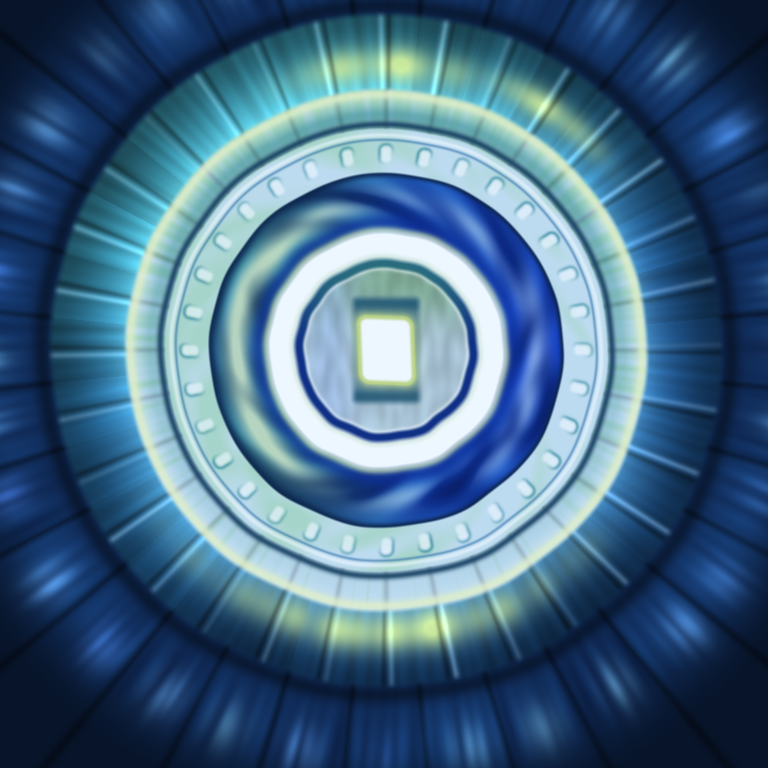
Write a WebGL 1 fragment shader that draws this background.

```glsl
precision highp float;
uniform vec2 u_resolution;

#define CENTER vec2(0.503, 0.544)
#define RIBS 32.0
#define NAVY vec3(0.05, 0.14, 0.29)
#define TEAL vec3(0.20, 0.53, 0.62)
#define AZURE vec3(0.13, 0.39, 0.63)
#define ROYAL vec3(0.07, 0.25, 0.80)
#define MINT vec3(0.61, 0.82, 0.73)
#define PALE vec3(0.74, 0.86, 0.94)
#define WHITE vec3(0.93, 0.97, 1.0)
#define LEMON vec3(0.82, 0.90, 0.52)

const float TAU = 6.2831853;

float hash(float n) {
  return fract(sin(n * 12.9898 + 4.1) * 43758.545);
}

vec2 gradient(vec2 cell) {
  float a = TAU * hash(dot(cell, vec2(1.37, 7.91)));
  return vec2(cos(a), sin(a));
}

float noise(vec2 p) {
  vec2 i = floor(p), f = p - i;
  vec2 u = f * f * f * (f * (f * 6.0 - 15.0) + 10.0);
  vec2 e = vec2(1.0, 0.0);
  float low = mix(dot(gradient(i), f), dot(gradient(i + e), f - e), u.x);
  float high = mix(dot(gradient(i + e.yx), f - e.yx), dot(gradient(i + 1.0), f - 1.0), u.x);
  return mix(low, high, u.y);
}

float bump(float x, float at, float width) {
  float d = (x - at) / width;
  return exp(-d * d);
}

float disc(float r, float radius, float soft) {
  return 1.0 - smoothstep(radius - soft, radius + soft, r);
}

// Soft window of angles around a direction
float arc(float a, float at, float width) {
  return bump(mod(a - at + TAU * 0.5, TAU), TAU * 0.5, width);
}

float box(vec2 p, vec2 halfSize, float corner) {
  vec2 q = abs(p) - halfSize + corner;
  return length(max(q, 0.0)) + min(max(q.x, q.y), 0.0) - corner;
}

// Dark outer barrel with radial glints
vec3 barrel(float r, float slot, float id, float fibre) {
  vec3 col = mix(NAVY * 1.15, NAVY * 0.55, smoothstep(0.50, 0.64, r));
  col += AZURE * 0.18 * bump(r, 0.51, 0.05) * (hash(id) + fibre);
  float shine = bump(slot, 0.3 * hash(id + 9.0) - 0.15, 0.22) * bump(r, 0.53, 0.032);
  vec3 tint = mix(vec3(0.30, 0.48, 0.85), MINT, hash(id + 3.0));
  col += tint * shine * (0.15 + 0.55 * hash(id + 21.0)) * (0.65 + 1.1 * fibre);
  col *= 1.0 - 0.35 * bump(abs(slot), 0.5, 0.05);
  return col * (1.0 - 0.4 * bump(r, 0.449, 0.012));
}

// Ribbed teal bowl with yellow reflections
vec3 bowl(float r, float a, vec2 dir, float slot, float id, float fibre) {
  float lit = 0.5 + 0.5 * dot(dir, vec2(-0.62, 0.78));
  vec3 col = mix(mix(NAVY, AZURE, 0.55), TEAL, smoothstep(0.25, 0.95, lit));
  col = mix(col, AZURE, 0.7 * arc(a, 3.5, 0.5));
  col *= mix(1.15, 0.6, smoothstep(0.34, 0.44, r)) * (0.9 + 0.2 * hash(id + 5.0) + 0.25 * fibre);
  float blobs = arc(a, 1.58, 0.28) * bump(r, 0.372, 0.022);
  blobs += arc(a, 0.96, 0.2) * bump(r, 0.378, 0.018);
  blobs += arc(a, 4.72, 0.62) * bump(r, 0.368, 0.025);
  col = mix(col, mix(MINT, LEMON, 0.7), clamp(blobs * (0.85 + 0.7 * noise(dir * 9.0)), 0.0, 1.0));
  col += PALE * 0.22 * bump(slot, 0.08, 0.05) * (0.4 + hash(id));
  return col * (1.0 - 0.3 * bump(slot, -0.04, 0.045));
}

// Pale ring carrying a row of glass beads
vec3 beadRing(float r, vec2 dir, float slot, float id) {
  vec3 col = mix(PALE, MINT, clamp(0.25 - 0.4 * dir.x + noise(dir * 4.0 + r * 20.0), 0.0, 0.7));
  vec2 q = vec2(slot * TAU * r / RIBS, r - 0.255);
  float bead = box(q, vec2(0.009, 0.013), 0.008);
  col = mix(col, TEAL, (0.35 + 0.3 * hash(id)) * bump(bead, 0.0, 0.0025) * smoothstep(-0.012, 0.012, q.x + q.y));
  col = mix(col, WHITE, 0.6 * disc(bead, -0.003, 0.003));
  col = mix(col, AZURE, 0.5 * bump(r, 0.274, 0.002));
  return mix(col, WHITE, 0.6 * bump(r, 0.280, 0.003));
}

// Blue lens ring with swept reflections
vec3 lensRing(float r, vec2 dir) {
  float sweep = noise(dir * 3.0 + vec2(30.0, -14.0) * r);
  float left = smoothstep(0.3, -0.8, dir.x);
  vec3 col = mix(ROYAL, TEAL * 0.95, clamp(0.75 * left + 0.55 * abs(dir.y) * (0.4 + sweep), 0.0, 1.0));
  col *= 0.85 + 0.6 * sweep;
  float halo = bump(r, 0.196, 0.016) * (0.4 + 0.5 * left + 0.9 * sweep - 0.25 * dir.y * dir.y);
  col = mix(col, mix(PALE, LEMON, 0.4 * left), clamp(halo, 0.0, 0.9));
  col = mix(col, ROYAL * 0.75, 0.65 * bump(r, 0.166, 0.011));
  return mix(col, NAVY, 0.85 * bump(r, 0.230, 0.004 + 0.004 * left));
}

// Glass disc, dark frame and glowing rounded square
vec3 core(vec2 p, float r) {
  vec3 col = mix(PALE * 0.92, MINT * 0.85, smoothstep(0.0, 0.09, p.y));
  col = mix(col, vec3(0.60, 0.73, 0.92), 0.6 * bump(p.x, -0.075, 0.035));
  col *= 0.95 + 0.15 * noise(p * vec2(70.0, 25.0));
  float frame = disc(box(p, vec2(0.043, 0.069), 0.006), 0.0, 0.006);
  float bars = 0.5 + 0.4 * bump(abs(p.y), 0.06, 0.01);
  col = mix(col, mix(NAVY, TEAL, 0.5), frame * bars);
  col = mix(col, WHITE, 0.45 * bump(r, 0.106, 0.003));
  vec2 q = p + vec2(0.04 * p.y, 0.04 * p.x);
  float lamp = box(q, vec2(0.036, 0.044), 0.013);
  col = mix(col, LEMON, 0.8 * exp(-max(lamp, 0.0) * 220.0));
  return mix(col, WHITE, disc(lamp, -0.004, 0.003));
}

void main() {
  vec2 p = (gl_FragCoord.xy - 0.5 * u_resolution) / min(u_resolution.x, u_resolution.y) + 0.5 - CENTER;
  float radius = length(p);
  vec2 dir = p / max(radius, 0.0001);
  float a = atan(p.y, p.x);
  float r = radius + 0.004 * noise(dir * 3.0 + 5.0);
  float turn = a / TAU * RIBS + 0.5;
  float id = mod(floor(turn), RIBS);
  float slot = fract(turn) - 0.5;
  float fibre = noise(dir * 32.0 + r * 3.0);

  vec3 col = barrel(r, slot, id, fibre);
  col = mix(col, bowl(r, a, dir, slot, id, fibre), disc(r, 0.437, 0.006));

  // Bright rim and the dark groove inside it
  vec3 rim = mix(PALE, MINT, clamp(0.35 + 0.5 * dir.y + fibre, 0.0, 0.9));
  rim = mix(rim, TEAL, 0.45 * bump(r, 0.306, 0.012) * (0.7 + 0.6 * dir.y));
  rim *= 1.0 - 0.15 * bump(slot, 0.0, 0.06);
  rim = mix(rim, mix(WHITE, LEMON, 0.45), 0.8 * bump(r, 0.333, 0.007));
  col += MINT * 0.25 * exp(-max(r - 0.34, 0.0) * 50.0) * disc(r, 0.437, 0.006);
  col = mix(col, rim, disc(r, 0.340, 0.004));
  col = mix(col, mix(NAVY, TEAL, 0.3), 0.9 * bump(r, 0.294, 0.005));

  col = mix(col, beadRing(r, dir, slot, id), disc(r, 0.288, 0.002));
  col = mix(col, lensRing(r, dir), disc(r, 0.231, 0.002));

  // Luminous white ring, dark gap and core
  col = mix(col, mix(PALE, LEMON, 0.5), 0.7 * bump(r, 0.156, 0.005));
  col = mix(col, WHITE, disc(r, 0.154, 0.004));
  col = mix(col, mix(PALE, LEMON, 0.3), 0.5 * bump(r, 0.122, 0.004));
  vec3 gap = mix(mix(NAVY, ROYAL, 0.45), TEAL * 0.8, smoothstep(0.0, 1.0, dir.y));
  col = mix(col, gap, disc(r, 0.119, 0.004));
  col = mix(col, core(p, r), disc(r, 0.108, 0.003));

  gl_FragColor = vec4(clamp(col, 0.0, 1.0), 1.0);
}
```
